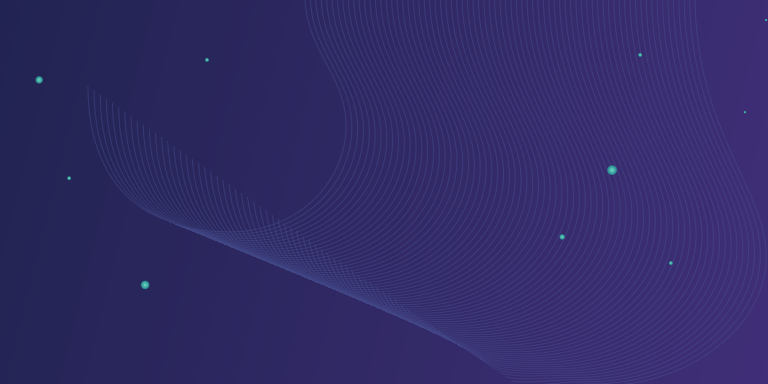
Write a WebGL 1 fragment shader that draws this background.

```glsl
precision highp float;
// Indigo gradient crossed by a folded ribbon of fine lines, with small teal glowing dots.

uniform vec2 u_resolution;

const float LINES = 72.0;   // gaps between the lines of the ribbon
const float STEPS = 72.0;   // samples along the ribbon

float cross2(vec2 a, vec2 b) {
  return a.x * b.y - a.y * b.x;
}

vec4 bezier(vec4 a, vec4 b, vec4 c, vec4 d, float t) {
  float u = 1.0 - t;
  return u * u * (u * a + 3.0 * t * b) + t * t * (3.0 * u * c + t * d);
}

// Both borders of the ribbon at t in 0..3: xy is the left one, zw the right one.
vec4 borders(float t) {
  vec4 bend = vec4(59.9, 39.6, 156.2, -0.5);
  vec4 side = vec4(90.1, 67.4, 199.5, 33.6);
  if (t < 1.0) {
    return bezier(vec4(22.9, 77.6, 138.0, -2.6), vec4(22.9, 50.5, 143.2, -2.1),
                  vec4(39.1, 39.6, 148.4, -0.5), bend, t);
  }
  if (t < 2.0) {
    return bezier(bend, vec4(76.8, 39.6, 179.7, -0.5),
                  vec4(90.1, 51.8, 200.0, 15.4), side, t - 1.0);
  }
  return bezier(side, vec4(90.1, 80.5, 199.5, 50.5),
                vec4(79.4, 87.0, 181.0, 66.1), vec4(79.4, 101.3, 181.0, 101.3), t - 2.0);
}

// Zero where p lies on the straight rung joining both borders at t.
float rungSide(vec2 p, vec4 b) {
  return cross2(p - b.xy, b.zw - b.xy);
}

// Coverage of the ribbon line nearest to p along the rung at t.
float lineCoverage(vec2 p, float t, float pixel) {
  vec4 b = borders(t);
  vec4 slope = (borders(t + 0.002) - borders(t - 0.002)) / 0.004;
  vec2 rung = b.zw - b.xy;
  float s = dot(p - b.xy, rung) / dot(rung, rung);
  vec2 tangent = mix(slope.xy, slope.zw, s);
  float spacing = abs(cross2(tangent, rung)) / (length(tangent) + 0.001) / LINES;

  float index = clamp(floor(s * LINES + 0.5), 0.0, LINES);
  float dist = abs(s * LINES - index) * spacing;
  float width = 0.26;
  float reach = max(pixel, width);
  float single = max(0.0, 1.0 - dist / reach) * width / reach;
  float average = min(1.0, width / max(spacing, 0.001));
  float inside = step(abs(s - 0.5), 0.5 + 0.5 / LINES);
  return inside * mix(average, single, smoothstep(1.0, 2.0, spacing / reach));
}

// Blends a dot with a pale core and a soft teal rim over the colour.
vec3 addDot(vec3 color, vec2 p, vec2 center, float radius, float pixel) {
  float d = length(p - center);
  float cover = 1.0 - smoothstep(radius - 0.6 * pixel, radius + 0.6 * pixel, d);
  vec3 teal = mix(vec3(0.45, 0.90, 0.80), vec3(0.14, 0.53, 0.55), min(1.0, d / radius));
  return mix(color, teal, 0.95 * cover);
}

void main() {
  // The canvas is 200 units wide and 100 units high.
  float pixel = 100.0 / u_resolution.y;
  vec2 p = gl_FragCoord.xy * pixel;

  // Slanted background gradient
  float shade = clamp((p.x + 0.25 * (100.0 - p.y)) / 225.0, 0.0, 1.0);
  vec3 color = mix(vec3(0.13, 0.138, 0.32), vec3(0.25, 0.182, 0.47), shade);

  // Ribbon: every rung through this point adds one layer of lines
  float clear = 1.0;
  float before = rungSide(p, borders(0.0));
  for (float i = 1.0; i <= STEPS; i++) {
    float t = 3.0 * i / STEPS;
    float after = rungSide(p, borders(t));
    if ((before < 0.0) != (after < 0.0)) {
      float root = t - 3.0 / STEPS * after / (after - before);
      clear *= 1.0 - 0.42 * lineCoverage(p, root, pixel);
    }
    before = after;
  }
  color = mix(color, vec3(0.29, 0.33, 0.59), 1.0 - clear);

  // Glowing dots
  color = addDot(color, p, vec2(10.2, 79.2), 0.95, pixel);
  color = addDot(color, p, vec2(53.9, 84.4), 0.5, pixel);
  color = addDot(color, p, vec2(18.0, 53.6), 0.5, pixel);
  color = addDot(color, p, vec2(37.8, 25.8), 1.1, pixel);
  color = addDot(color, p, vec2(159.4, 55.7), 1.25, pixel);
  color = addDot(color, p, vec2(166.7, 85.7), 0.5, pixel);
  color = addDot(color, p, vec2(146.4, 38.3), 0.7, pixel);
  color = addDot(color, p, vec2(174.7, 31.5), 0.5, pixel);
  color = addDot(color, p, vec2(194.0, 70.8), 0.3, pixel);
  color = addDot(color, p, vec2(199.5, 94.8), 0.3, pixel);

  gl_FragColor = vec4(color, 1.0);
}
```
